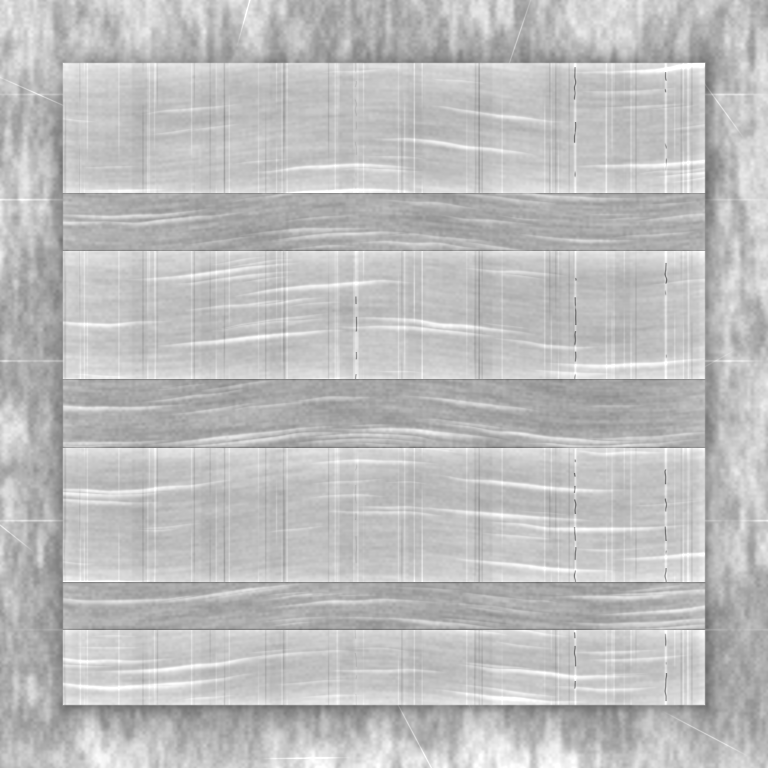
Reproduce this texture map procedurally as a Shadertoy shader.

```glsl
// Worn grey wall with a framed panel of seven alternating light and dark brushed bands.
#define PANEL_MIN 0.082
#define PANEL_MAX 0.918
#define LIGHT_TONE 0.745
#define DARK_TONE 0.655
#define WALL_TONE 0.665
#define EDGE_GLOW 0.14
#define GRAIN 0.10
#define STROKES 26
#define SCRATCHES 30
#define STRIP_PITCH 0.0898
#define FLOW_HEIGHT 0.013
#define SHADOW 0.30

const float bandEdge[8] = float[8](PANEL_MIN, 0.180, 0.242, 0.417, 0.5065, 0.673, 0.749, PANEL_MAX);
const float seamY[5] = float[5](0.180, 0.322, 0.530, 0.740, 0.877);

float hash(vec2 p) { return fract(sin(dot(p, vec2(127.1, 311.7))) * 43758.5453); }

float noise(vec2 p) {
    vec2 i = floor(p), f = fract(p);
    f = f * f * (3.0 - 2.0 * f);
    return mix(mix(hash(i), hash(i + vec2(1, 0)), f.x),
               mix(hash(i + vec2(0, 1)), hash(i + vec2(1, 1)), f.x), f.y);
}

float fbm(vec2 p) {
    float sum = 0.0, amp = 0.5;
    for (int i = 0; i < 5; i++) {
        sum += amp * noise(p);
        p = p * 2.1 + 7.3;
        amp *= 0.55;
    }
    return sum / 1.06;
}

float line(float d, float w, float px) {
    w = max(w, 0.6 * px);
    return exp(-d * d / (w * w));
}

float boxDist(vec2 p, float halfSize) {
    vec2 d = abs(p - 0.5) - halfSize;
    return length(max(d, 0.0)) + min(max(d.x, d.y), 0.0);
}

// Shared bend of the wood-like grain
float flow(float x) { return FLOW_HEIGHT * sin(6.2832 * (x - 0.31) / 0.65); }

// Tapered bright wisps, crisp above and soft below
float wisps(vec2 p, float lo, float hi, float seed, float px) {
    float sum = 0.0;
    for (int i = 0; i < STROKES; i++) {
        vec2 key = vec2(float(i) + 1.0, seed * 9.0 + 3.0);
        vec2 c = vec2(mix(PANEL_MIN, PANEL_MAX, hash(key)), mix(lo, hi, hash(key + 21.3)));
        float size = hash(key + 43.7);
        float x = (p.x - c.x) / mix(0.03, 0.14, size * size);
        float tilt = 0.05 * (hash(key + 65.1) - 0.35);
        float y = p.y - c.y - flow(p.x) + flow(c.x) - tilt * (p.x - c.x);
        y += 0.003 * (noise(vec2(p.x * 28.0, key.x * 5.0)) - 0.5);
        float taper = max(0.0, 1.0 - x * x);
        float w = mix(0.0009, 0.0023, size) * (0.4 + 0.6 * taper);
        w *= y < 0.0 ? 2.0 : 1.0;
        sum = max(sum, line(y, w, px) * taper * mix(0.06, 0.25, size * size));
    }
    return sum;
}

// Groups of fine upright lines, plus broken dashed cracks
float uprights(vec2 p, float band, float px) {
    float u = (p.x - 0.137) / STRIP_PITCH, cell = floor(u);
    float offset = (fract(u) - 0.5) * STRIP_PITCH;
    float v = -0.025 * (1.0 - smoothstep(0.008, 0.012, abs(offset)));
    for (int i = 0; i < 7; i++) {
        vec2 key = vec2(cell + 20.0, float(i) * 3.0 + 1.0);
        float d = offset - 0.055 * (hash(key) - 0.5);
        float fade = smoothstep(0.15, 0.7, noise(vec2(p.y * 18.0, hash(key + 5.0) * 90.0)));
        v += line(d, 0.0011, px) * fade * (hash(key + 9.0) > 0.4 ? 0.065 : -0.07);
    }
    for (int k = 0; k < 3; k++) {
        float x = k < 2 ? 0.749 + 0.118 * float(k) : 0.4635;
        float power = k < 2 ? 1.0 : (band == 4.0 ? 0.8 : 0.15);
        float dash = smoothstep(0.48, 0.62, noise(vec2(p.y * 110.0, float(k) * 7.0 + 2.0)));
        float shift = 0.002 * (noise(vec2(p.y * 140.0, 31.0)) - 0.5);
        v += power * 0.13 * line(p.x - x, 0.0018, px);
        v -= power * 0.42 * dash * line(p.x - x - shift, 0.0010, px);
    }
    return v;
}

float panel(vec2 p, float px) {
    int band = 0;
    for (int i = 1; i < 7; i++) band += p.y > bandEdge[i] ? 1 : 0;
    float lo = bandEdge[band], hi = bandEdge[band + 1];
    float edge = min(p.y - lo, hi - p.y);
    float side = min(p.x - PANEL_MIN, PANEL_MAX - p.x);
    bool light = band % 2 == 0;
    vec2 g = vec2(p.x, p.y - flow(p.x));
    float grain = noise(g * vec2(14, 190)) * 0.6 + noise(g * vec2(55, 300)) * 0.4 - 0.5;
    grain += 0.5 * (noise(p * 230.0) - 0.5);
    float cloud = fbm(g * vec2(9, 26) + float(band) * 5.0) - 0.5;
    float v = light ? LIGHT_TONE : DARK_TONE;
    v += grain * GRAIN * (light ? 0.8 : 1.3) + cloud * 0.12;
    v += (light ? 0.10 : 0.06) * exp(-max(side, 0.0) / 0.022);
    if (light) v += EDGE_GLOW * exp(-max(edge, 0.0) / 0.016) + uprights(p, float(band), px);
    else v -= 0.16 * line(edge, 0.0014, px);
    return v + wisps(p, lo, hi, float(band), px);
}

float wall(vec2 p, float px) {
    float wear = fbm(p * 7.0 + 3.0) + 0.35 * (noise(p * vec2(95, 18)) - 0.5);
    float v = WALL_TONE + 0.19 * smoothstep(0.36, 0.72, wear);
    v += 0.13 * (noise(p * vec2(150, 70)) - 0.5) + 0.07 * (noise(p * 240.0) - 0.5);
    v += 0.11 * (1.0 - smoothstep(0.01, 0.065, p.y + 0.02 * noise(p * 25.0)));
    // Random straight scratches
    for (int i = 0; i < SCRATCHES; i++) {
        vec2 key = vec2(float(i) + 2.0, 17.0);
        float a = 3.1416 * hash(key + 8.0);
        vec2 q = p - vec2(hash(key), hash(key + 4.0)), dir = vec2(cos(a), sin(a));
        float t = dot(q, dir) / mix(0.03, 0.13, hash(key + 12.0));
        v += 0.15 * max(0.0, 1.0 - t * t) * line(dot(q, vec2(-dir.y, dir.x)), 0.001, px);
    }
    for (int i = 0; i < 5; i++)
        v += 0.18 * noise(vec2(p.x * 22.0, float(i) * 6.0)) * line(p.y - seamY[i], 0.0014, px);
    // Shade cast around the panel
    float halfSize = 0.5 * (PANEL_MAX - PANEL_MIN);
    float d = max(0.0, boxDist(p - vec2(0.003, -0.002), halfSize));
    return v * (1.0 - SHADOW * exp(-d / 0.014));
}

void mainImage(out vec4 fragColor, in vec2 fragCoord) {
    vec2 p = fragCoord / iResolution.xy;
    float px = 1.0 / iResolution.y;
    float d = boxDist(p, 0.5 * (PANEL_MAX - PANEL_MIN));
    float tone = mix(panel(p, px), wall(p, px), smoothstep(-px, px, d));
    fragColor = vec4(vec3(clamp(tone, 0.0, 1.0)), 1.0);
}
```
